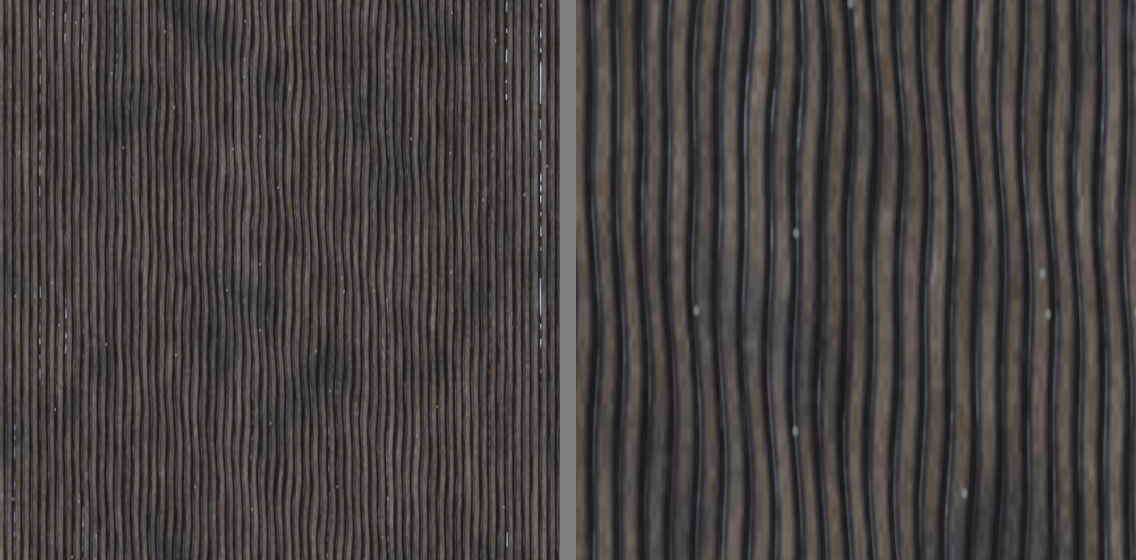
Left: the whole. Right: its middle third, enlarged.
A Shadertoy shader for this texture:

```glsl
// Dark ribbed sheet: 66 narrow upright ridges, brown on their crests, blue-black between.
// Each ridge is a smooth profile across x; layered sines bend and soil it, cell hashes
// add grain and streaks, and cellular noise scatters pale specks and rust.

const float RIDGES = 66.0;
const float TAU = 6.2831853;

float hash(vec2 p) {
    vec3 q = fract(vec3(p.xyx) * 0.1031);
    q += dot(q, q.yzx + 33.33);
    return fract((q.x + q.y) * q.z);
}

// Smoothly interpolated cell hashes, 0 to 1
float grain(vec2 p) {
    vec2 i = floor(p), f = fract(p);
    f = f * f * (3.0 - 2.0 * f);
    return mix(mix(hash(i), hash(i + vec2(1, 0)), f.x),
               mix(hash(i + vec2(0, 1)), hash(i + vec2(1, 1)), f.x), f.y);
}

// Broad cloudy soiling that tiles, about -1 to 1
float clouds(vec2 uv) {
    vec2 p = uv * TAU;
    float s = sin(p.x * 2.0 + 1.4 * sin(p.y + 0.7)) * cos(p.y * 2.0 + sin(p.x * 3.0));
    s += 0.6 * sin(p.x * 5.0 + 2.0 * sin(p.y * 2.0) + 1.0) * sin(p.y * 3.0 + 2.0);
    s += 0.4 * sin(p.x * 9.0 + sin(p.y * 4.0)) * sin(p.y * 7.0 + 2.0 * sin(p.x * 4.0));
    return s * 0.5;
}

// Cellular noise: x is the distance to the nearest point, y that point's hash
vec2 cells(vec2 p) {
    vec2 best = vec2(9.0, 0.0);
    for (int j = -1; j <= 1; j++)
        for (int i = -1; i <= 1; i++) {
            vec2 c = floor(p) + vec2(i, j);
            float d = length(c + vec2(hash(c), hash(c + 57.0)) - p);
            if (d < best.x) best = vec2(d, hash(c + 113.0));
        }
    return best;
}

void mainImage(out vec4 fragColor, in vec2 fragCoord) {
    vec2 uv = fragCoord / iResolution.xy;
    float aa = RIDGES / iResolution.x;

    // Ridge coordinate, bent slightly towards the centre of the sheet
    float bend = sin(uv.y * TAU * 3.0 + uv.x * 25.0) + 0.6 * sin(uv.y * TAU * 7.0 + uv.x * 44.0);
    float r = uv.x * RIDGES + 0.42 + 0.13 * bend * sin(uv.x * 3.14159);
    float id = mod(floor(r), RIDGES), p = fract(r);

    // Wear: clouds, long streaks along each ridge and fine grain
    float soil = clouds(uv);
    float streak = grain(vec2(id * 3.0 + p * 2.0, uv.y * 14.0 + id * 7.0)) - 0.5;
    float fine = grain(uv * vec2(400.0, 130.0)) - 0.5;

    // Profile: crest, black crease and the thin lit edge beside it
    float shift = 0.05 * (hash(vec2(id, 4.0)) - 0.5) + 0.05 * streak;
    float crest = smoothstep(0.2, 0.44, p + shift) * (1.0 - smoothstep(0.66, 0.9, p - shift));
    float crease = 1.0 - smoothstep(0.06, 0.12 + aa, min(p, 1.0 - p));
    float edge = 1.0 - smoothstep(0.03, 0.05 + aa, abs(p - 0.14));

    vec3 groove = mix(vec3(0.19, 0.19, 0.21), vec3(0.125, 0.125, 0.13), crease);
    vec3 brown = mix(vec3(0.37, 0.34, 0.315), vec3(0.3, 0.3, 0.31), smoothstep(0.2, 0.9, -soil));
    vec3 col = mix(groove, brown, crest);
    float lit = grain(vec2(id * 5.0, uv.y * 30.0));
    col = mix(col, vec3(0.29, 0.29, 0.32), 0.75 * edge * smoothstep(0.15, 0.75, lit));

    // Uneven tone between and along the ridges
    float tone = 1.0 + 0.1 * soil + 0.22 * streak + 0.24 * fine;
    col *= tone + 0.14 * (hash(vec2(id, 9.0)) - 0.5);

    // Broken bright glints, mostly away from the centre
    float zone = 0.25 + smoothstep(0.55, 0.78, uv.x) + 1.0 - smoothstep(0.04, 0.2, uv.x);
    float chosen = smoothstep(0.62, 0.95, hash(vec2(id, 21.0))) * min(zone, 1.0);
    float stretch = smoothstep(0.4, 0.75, grain(vec2(id * 3.0, uv.y * 5.0)));
    float dash = smoothstep(0.45, 0.8, grain(vec2(id * 7.0, uv.y * 110.0)));
    col += vec3(0.4, 0.46, 0.52) * edge * chosen * stretch * dash;

    // Scuffs, pale specks and rust spots
    float scuff = smoothstep(0.76, 0.95, grain(uv * vec2(150.0, 26.0) + 40.0));
    col += vec3(0.07, 0.07, 0.075) * scuff * (0.5 + fine);
    vec2 spot = cells(uv * vec2(40.0, 24.0));
    float dot0 = 1.0 - smoothstep(0.03, 0.11, spot.x);
    col = mix(col, vec3(0.55, 0.58, 0.58), 0.7 * dot0 * step(0.95, spot.y));
    float rust = (1.0 - smoothstep(0.05, 0.3, spot.x)) * step(spot.y, 0.07);
    col = mix(col, vec3(0.36, 0.24, 0.15), 0.4 * rust * crest);

    fragColor = vec4(clamp(col, 0.0, 1.0), 1.0);
}
```
